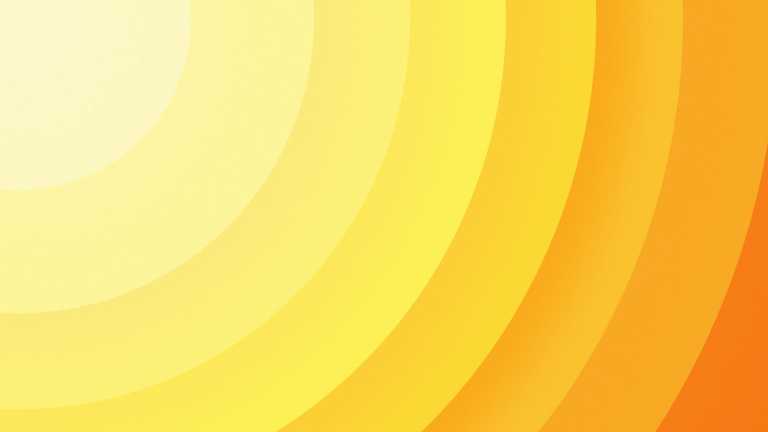
Reproduce this background procedurally as a WebGL 2 fragment shader.

```glsl
#version 300 es
precision highp float;
// Warm concentric rings spreading from the upper left, from cream to orange, with soft paper grain.

uniform vec2 u_resolution;
out vec4 fragColor;

const int RINGS = 8;
const vec2 CENTER = vec2(0.044, 0.958);

// Outer radius of each ring, in canvas heights; the last lies off canvas.
const float RADII[RINGS] = float[](0.398, 0.683, 0.905, 1.127, 1.336, 1.537, 1.757, 2.1);

// Colour at the inner and outer rim of each ring.
const vec3 INNER[RINGS] = vec3[](
    vec3(0.99, 0.97, 0.80), vec3(0.99, 0.96, 0.64),
    vec3(0.985, 0.92, 0.48), vec3(0.99, 0.91, 0.35),
    vec3(0.985, 0.81, 0.21), vec3(0.975, 0.67, 0.11),
    vec3(0.97, 0.66, 0.14), vec3(0.965, 0.49, 0.09));
const vec3 OUTER[RINGS] = vec3[](
    vec3(0.99, 0.97, 0.76), vec3(0.99, 0.96, 0.60),
    vec3(0.99, 0.945, 0.47), vec3(0.99, 0.94, 0.34),
    vec3(0.985, 0.85, 0.20), vec3(0.98, 0.76, 0.18),
    vec3(0.97, 0.665, 0.14), vec3(0.965, 0.47, 0.08));

float hash(vec2 cell) {
    vec3 q = fract(cell.xyx * vec3(0.1031, 0.103, 0.0973));
    q += dot(q, q.yzx + 33.33);
    return fract((q.x + q.y) * q.z);
}

float valueNoise(vec2 p) {
    vec2 cell = floor(p);
    vec2 f = fract(p);
    f = f * f * (3.0 - 2.0 * f);
    float low = mix(hash(cell), hash(cell + vec2(1.0, 0.0)), f.x);
    float high = mix(hash(cell + vec2(0.0, 1.0)), hash(cell + 1.0), f.x);
    return mix(low, high, f.y);
}

// Blends from inner to outer colour over the first part of a ring.
vec3 ringColor(vec3 inner, vec3 outer, float start, float end, float dist) {
    float t = (dist - start) / (end - start);
    return mix(inner, outer, smoothstep(0.0, 0.85, t));
}

vec3 ringStack(float dist, float pixel) {
    vec3 color = ringColor(INNER[0], OUTER[0], 0.0, RADII[0], dist);
    for (int i = 1; i < RINGS; i++) {
        float start = RADII[i - 1];
        vec3 next = ringColor(INNER[i], OUTER[i], start, RADII[i], dist);
        color = mix(color, next, smoothstep(-0.75 * pixel, 0.75 * pixel, dist - start));
    }
    return color;
}

// Fine mottling around zero.
float grain(vec2 p) {
    return 0.6 * valueNoise(p * 110.0) + 0.4 * valueNoise(p * 240.0) - 0.5;
}

void main() {
    vec2 p = gl_FragCoord.xy / u_resolution.y;
    vec3 color = ringStack(length(p - CENTER), 1.0 / u_resolution.y);
    color += grain(p) * vec3(0.004, 0.010, 0.022);
    fragColor = vec4(clamp(color, 0.0, 1.0), 1.0);
}
```
